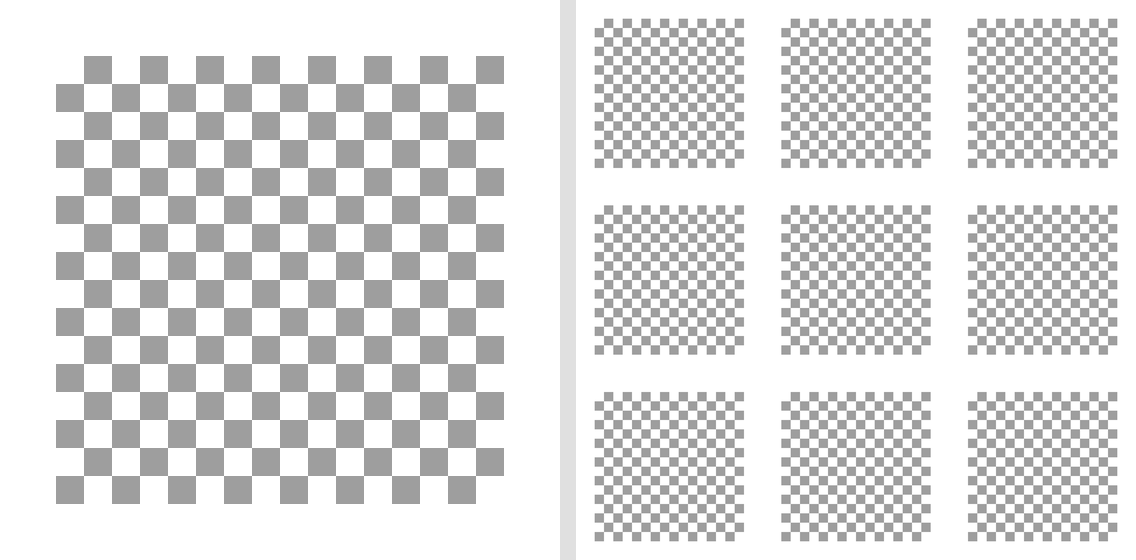
Left: one tile. Right: repeated 3 by 3.
This pattern is drawn by a WebGL 2 fragment shader. Its source:

```glsl
#version 300 es
precision highp float;
// A grey and white checkerboard of 16 by 16 cells inside a plain white margin.
// Stripes are integrated over each pixel's footprint, and the products of
// column and row coverage give smooth squares. The white margin tiles cleanly.

#define CANVAS_CELLS 20.0
#define MARGIN_CELLS 2.0
#define BOARD_CELLS 16.0
#define PAPER_COLOR vec3(1.0)
#define SQUARE_COLOR vec3(0.62)

uniform vec2 u_resolution;
out vec4 fragColor;

// Length of even-numbered cells lying between the board's edge and p
vec2 evenLength(vec2 p) {
    return floor(p * 0.5) + min(mod(p, 2.0), 1.0);
}

void main() {
    // Position on the board and pixel footprint, both in cells
    vec2 position = gl_FragCoord.xy / u_resolution * CANVAS_CELLS - MARGIN_CELLS;
    vec2 footprint = CANVAS_CELLS / u_resolution;

    // Ends of the footprint, limited to the board
    vec2 low = clamp(position - 0.5 * footprint, 0.0, BOARD_CELLS);
    vec2 high = clamp(position + 0.5 * footprint, 0.0, BOARD_CELLS);

    // Share of the pixel covered by even and odd columns (x) and rows (y)
    vec2 evenCover = (evenLength(high) - evenLength(low)) / footprint;
    vec2 oddCover = (high - low) / footprint - evenCover;

    // Squares fill where column and row have the same parity
    float squares = evenCover.x * evenCover.y + oddCover.x * oddCover.y;
    fragColor = vec4(mix(PAPER_COLOR, SQUARE_COLOR, clamp(squares, 0.0, 1.0)), 1.0);
}
```
